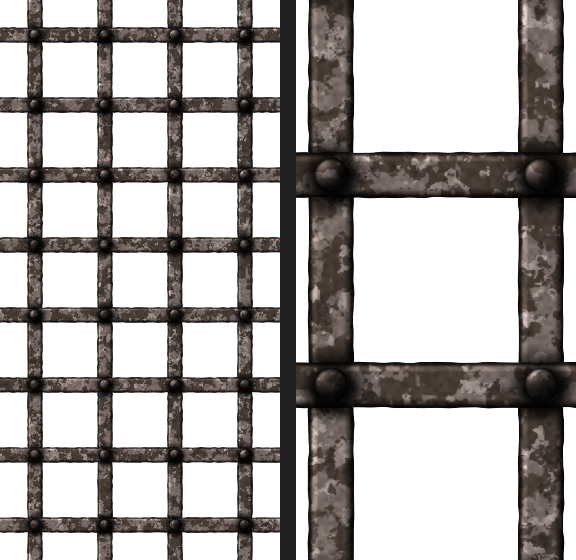
Left, the full canvas; right, a detail of the centre.
Write a Shadertoy shader that draws this pattern.

```glsl
// Riveted grille of mottled, weathered iron bars over white, 4 by 8 cells, seamless.

const vec2 CELLS = vec2(4.0, 8.0);
const float HALF_BAR = 0.108;
const float RIVET = 0.082;

float hash(vec2 p) {
    vec3 q = fract(vec3(p.xyx) * 0.1031);
    q += dot(q, q.yzx + 33.33);
    return fract((q.x + q.y) * q.z);
}

// Value noise with a whole number of lattice steps per cell, wrapping at the canvas edge.
float wrapNoise(vec2 p, float freq, float seed) {
    vec2 period = CELLS * freq;
    vec2 i = floor(p * freq), f = fract(p * freq);
    f = f * f * (3.0 - 2.0 * f);
    vec2 a = mod(i, period) + seed, b = mod(i + 1.0, period) + seed;
    return mix(mix(hash(a), hash(vec2(b.x, a.y)), f.x),
               mix(hash(vec2(a.x, b.y)), hash(b), f.x), f.y);
}

float fbm(vec2 p, float freq, float seed) {
    float sum = 0.0, amp = 0.5;
    for (int k = 0; k < 4; k++) {
        sum += amp * wrapNoise(p, freq, seed);
        freq *= 2.0;
        seed += 17.0;
        amp *= 0.62;
    }
    return sum / 1.121;
}

// Blotched metal: dark rust, grey-brown scale and pale worn flecks.
vec3 ironColour(vec2 p) {
    float blotch = fbm(p, 9.0, 3.0);
    float grain = wrapNoise(p, 44.0, 71.0);
    float broad = wrapNoise(p, 3.0, 29.0);
    vec3 c = mix(vec3(0.27, 0.23, 0.20), vec3(0.46, 0.41, 0.39),
                 smoothstep(0.46, 0.56, blotch + 0.12 * (broad - 0.5)));
    float fleck = smoothstep(0.60, 0.70, fbm(p, 14.0, 113.0));
    c = mix(c, vec3(0.65, 0.60, 0.58), 0.75 * fleck);
    float pit = smoothstep(0.61, 0.70, fbm(p, 12.0, 207.0));
    c = mix(c, vec3(0.18, 0.15, 0.13), 0.7 * pit);
    return c * (0.86 + 0.28 * grain);
}

// Bevel across a bar: s runs from -1 on the shaded edge to 1 on the lit edge.
float bevel(float s, float wear) {
    float light = 1.0 - 0.78 * smoothstep(0.78, 0.96, abs(s));
    light *= 1.0 - 0.5 * smoothstep(-0.55, -0.85, s);
    float ridge = smoothstep(0.54, 0.68, s) * (1.0 - smoothstep(0.74, 0.86, s));
    return light + (0.12 + 0.45 * wear) * ridge;
}

void mainImage(out vec4 fragColor, in vec2 fragCoord) {
    vec2 p = fragCoord / iResolution.xy * CELLS;
    vec2 q = fract(p) - 0.5;
    float px = CELLS.y / iResolution.y;
    float wear = wrapNoise(p, 10.0, 53.0);

    // Bars, slightly ragged along their edges, horizontals in front
    vec2 d = abs(q) - HALF_BAR + 0.008 * (wrapNoise(p, 16.0, 151.0) - 0.5);
    vec2 cover = smoothstep(0.5 * px, -0.5 * px, d);
    float upright = bevel(-q.x / HALF_BAR, wear);
    float level = bevel(q.y / HALF_BAR, wear);
    upright *= 1.0 - 0.4 * smoothstep(0.09, 0.0, d.y);
    vec3 metal = ironColour(p);
    vec3 iron = metal * mix(upright, level, cover.y);

    // Grime and cast shadow around each rivet
    float r = length(q);
    float shadow = smoothstep(0.165, 0.075, length(q - vec2(0.010, -0.014)));
    iron *= 1.0 - 0.85 * shadow;
    iron *= 1.0 - 0.25 * smoothstep(0.24, 0.10, r);

    // Domed rivet head, lit from the upper left
    vec2 n = q / RIVET;
    vec3 normal = normalize(vec3(n, sqrt(max(1.0 - dot(n, n), 0.0)) + 0.05));
    float lit = max(dot(normal, normalize(vec3(-0.45, 0.55, 0.70))), 0.0);
    vec3 dome = metal * (0.08 + 0.95 * pow(lit, 2.2));
    dome += vec3(0.24, 0.21, 0.20) * pow(lit, 16.0) * (0.6 + 0.7 * wear);
    dome *= 1.0 - 0.7 * smoothstep(0.78, 1.0, length(n));
    iron = mix(iron, dome, smoothstep(0.5 * px, -0.5 * px, r - RIVET));

    fragColor = vec4(mix(vec3(1.0), iron, max(cover.x, cover.y)), 1.0);
}
```
